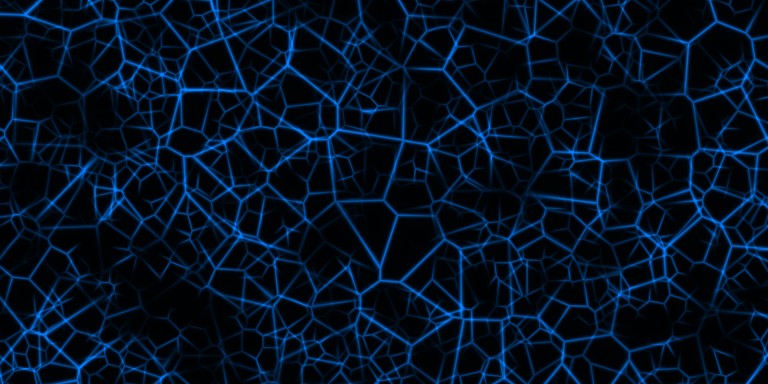
Write a WebGL 2 fragment shader that draws this pattern.

```glsl
#version 300 es
precision highp float;
precision highp int;

// A glowing blue web on black: three layers of Voronoi cell borders, each finer
// and fainter than the last. Borders come from the two nearest seeds of a point;
// smooth noise fades the strands in and out along their length.

#define CELLS 6.6          // coarsest cells per canvas height
#define LAYERS 3
#define LAYER_SCALE 1.65   // cell frequency ratio between layers
#define LAYER_GAIN 0.88    // brightness ratio between layers
#define BRIGHTNESS 0.82
#define STRAND_WIDTH 0.024 // falloff of the coarsest strands, in cells
#define WIDTH_GROWTH 1.36  // relative widening of finer strands
#define HALO 0.05          // strength of the soft glow around a strand
#define FADE_STEP 0.15     // how much sparser each finer layer becomes
#define SAMPLES 2          // antialiasing samples per axis
#define STRAND_COLOR vec3(0.014, 0.49, 1.0)
#define BACKGROUND vec3(0.0, 0.004, 0.006)

uniform vec2 u_resolution;
out vec4 fragColor;

// Integer hash giving two values in 0..1 for a lattice cell.
vec2 hash2(vec2 cell, uint seed) {
    uvec2 h = uvec2(ivec2(cell)) + uvec2(seed * 747796405u, seed * 277803737u);
    h = h * 1664525u + 1013904223u;
    h.x += h.y * 1664525u;
    h.y += h.x * 1664525u;
    h ^= h >> 16u;
    h.x += h.y * 1664525u;
    h.y += h.x * 1664525u;
    h ^= h >> 16u;
    return vec2(h >> 8u) / 16777216.0;
}

float valueNoise(vec2 p, uint seed) {
    vec2 cell = floor(p);
    vec2 t = smoothstep(0.0, 1.0, fract(p));
    float low = mix(hash2(cell, seed).x, hash2(cell + vec2(1, 0), seed).x, t.x);
    float high = mix(hash2(cell + vec2(0, 1), seed).x, hash2(cell + vec2(1, 1), seed).x, t.x);
    return mix(low, high, t.y);
}

// Distance to the cell border, shortened a little where two seeds lie close
// together so that those strands spread into a soft smear.
float borderDistance(vec2 p, uint seed) {
    vec2 cell = floor(p);
    vec2 local = p - cell;
    vec2 nearest = vec2(8.0);
    vec2 second = vec2(8.0);
    for (int y = -2; y <= 2; y++) {
        for (int x = -2; x <= 2; x++) {
            vec2 offset = vec2(x, y);
            vec2 toSeed = offset + hash2(cell + offset, seed) - local;
            float d = dot(toSeed, toSeed);
            if (d < dot(nearest, nearest)) {
                second = nearest;
                nearest = toSeed;
            } else if (d < dot(second, second)) {
                second = toSeed;
            }
        }
    }
    float difference = dot(second, second) - dot(nearest, nearest);
    float reach = length(second) + length(nearest);
    return difference / (0.5 * reach + 1.5 * distance(second, nearest));
}

// Summed light of all layers at a point in canvas heights.
float webLight(vec2 p) {
    const mat2 turn = mat2(0.8, 0.6, -0.6, 0.8);
    float light = 0.0;
    float gain = BRIGHTNESS;
    float width = STRAND_WIDTH;
    vec2 q = p * CELLS;
    for (int i = 0; i < LAYERS; i++) {
        uint seed = uint(i) * 2u + 1u;
        float d = borderDistance(q, seed) / width;
        float strand = exp(-pow(d, 1.4)) + HALO * exp(-d / 4.0);
        float fadeStart = FADE_STEP * float(i);
        float fade = smoothstep(fadeStart, fadeStart + 0.75, valueNoise(q * 0.9, seed + 1u));
        light += gain * fade * strand;
        q = turn * q * LAYER_SCALE + 17.3;
        gain *= LAYER_GAIN;
        width *= WIDTH_GROWTH;
    }
    return light;
}

void main() {
    // Average a small grid of samples inside the pixel.
    float light = 0.0;
    for (int y = 0; y < SAMPLES; y++) {
        for (int x = 0; x < SAMPLES; x++) {
            vec2 shift = (vec2(x, y) + 0.5) / float(SAMPLES) - 0.5;
            light += webLight((gl_FragCoord.xy + shift) / u_resolution.y);
        }
    }
    light /= float(SAMPLES * SAMPLES);

    vec3 color = BACKGROUND + STRAND_COLOR * min(light, 1.0);
    fragColor = vec4(color, 1.0);
}
```
